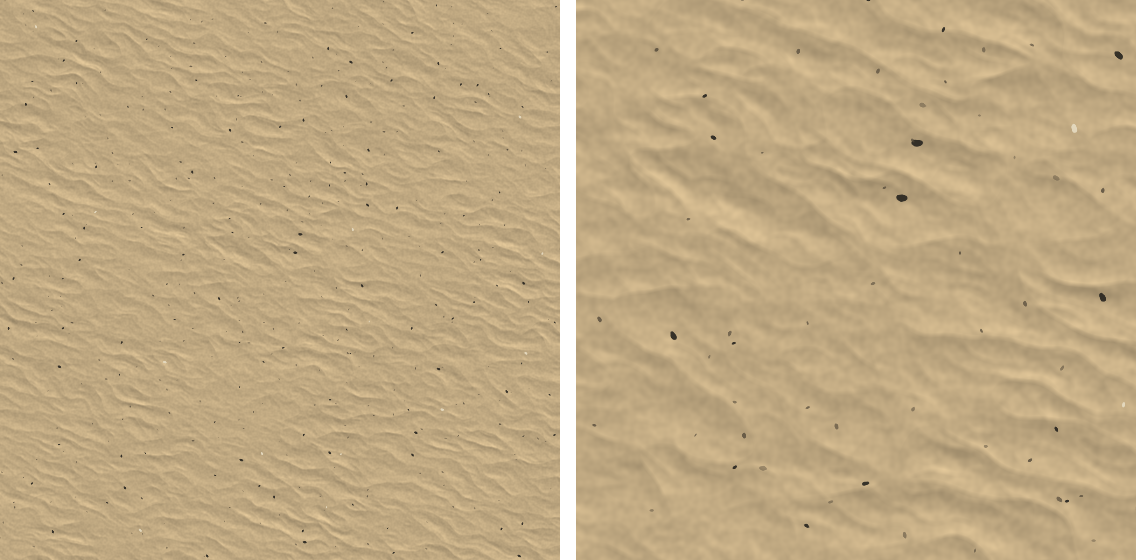
Left: the whole. Right: its middle third, enlarged.
Write a WebGL 1 fragment shader that draws this texture.

```glsl
precision highp float;
uniform vec2 u_resolution;

vec2 hash2(vec2 cell) {
  vec3 h = fract(cell.xyx * vec3(0.1031, 0.1030, 0.0973));
  h += dot(h, h.yzx + 33.33);
  return fract((h.xx + h.yz) * h.zy);
}

float cornerSlope(vec2 cell, vec2 offset) {
  float angle = 6.2832 * hash2(cell + 200.0).x;
  return dot(vec2(cos(angle), sin(angle)), offset);
}

// Gradient noise, roughly -0.7 to 0.7
float noise(vec2 p) {
  vec2 i = floor(p);
  vec2 f = p - i;
  vec2 s = f * f * f * (f * (f * 6.0 - 15.0) + 10.0);
  vec2 e = vec2(1.0, 0.0);
  float low = mix(cornerSlope(i, f), cornerSlope(i + e, f - e), s.x);
  float high = mix(cornerSlope(i + e.yx, f - e.yx), cornerSlope(i + 1.0, f - 1.0), s.x);
  return mix(low, high, s.y);
}

// Wind ripples: sharp crests running down to the right
float duneHeight(vec2 p) {
  vec2 q = mat2(0.93, 0.36, -0.36, 0.93) * p;
  q = vec2(0.93 * p.x - 0.36 * p.y, 0.36 * p.x + 0.93 * p.y);
  q.y += 0.009 * noise(p * 19.0) + 0.004 * noise(p * 43.0 + 7.0);
  float strength = 0.95 + 0.7 * noise(p * 6.0 + 31.0);
  float ripples = -abs(noise(q * vec2(13.0, 31.0)));
  float wrinkles = -abs(noise(q * vec2(31.0, 66.0) + 17.0));
  float roughness = noise(q * vec2(75.0, 140.0) + 53.0);
  return strength * (ripples + 0.28 * wrinkles) + 0.07 * roughness;
}

// Scattered grit: x is coverage, y is a random tone
vec2 grit(vec2 p, float count, float chance, float size, float pixel) {
  vec2 cell = floor(p * count);
  vec2 pick = hash2(cell + count);
  vec2 center = 0.15 + 0.7 * hash2(cell + 91.0 + count);
  vec2 d = (fract(p * count) - center) / count;
  float angle = 6.2832 * pick.y;
  d = vec2(cos(angle) * d.x + sin(angle) * d.y, cos(angle) * d.y - sin(angle) * d.x);
  float radius = size * (0.5 + 0.8 * pick.y * pick.y);
  float dist = length(d * vec2(0.8, 1.3)) + 0.0006 * noise(p * 420.0);
  float cover = 1.0 - smoothstep(radius - 0.5 * pixel, radius + 0.6 * pixel, dist);
  return vec2(cover * step(pick.x, chance), fract(pick.y * 37.0));
}

void main() {
  float pixel = 1.0 / min(u_resolution.x, u_resolution.y);
  vec2 p = gl_FragCoord.xy * pixel;

  // Light from above
  vec2 toLight = vec2(0.0005, 0.0015);
  float slope = (duneHeight(p - toLight) - duneHeight(p + toLight)) / 0.096;
  float light = 0.47 + 0.19 * slope + 0.03 * max(slope, 0.0);
  light += 0.16 * noise(p * 240.0) + 0.12 * noise(p * 130.0 + 11.0);
  light += 0.06 * noise(p * 4.0 + 5.0);

  vec3 shadedSand = vec3(0.640, 0.563, 0.432);
  vec3 sunlitSand = vec3(0.870, 0.765, 0.587);
  vec3 color = mix(shadedSand, sunlitSand, clamp(light, -0.15, 1.1));

  // Dark grit with a few pale shell bits, then smaller faint grains
  vec2 coarse = grit(p, 25.0, 0.22, 0.0021, pixel);
  vec3 gritColor = mix(vec3(0.15, 0.14, 0.12), vec3(0.90, 0.86, 0.76), step(0.92, coarse.y));
  color = mix(color, gritColor, 0.9 * coarse.x);
  vec2 fine = grit(p + 0.37, 47.0, 0.13, 0.0014, pixel);
  color = mix(color, vec3(0.32, 0.28, 0.22), fine.x * (0.4 + 0.4 * fine.y));

  gl_FragColor = vec4(color, 1.0);
}
```
